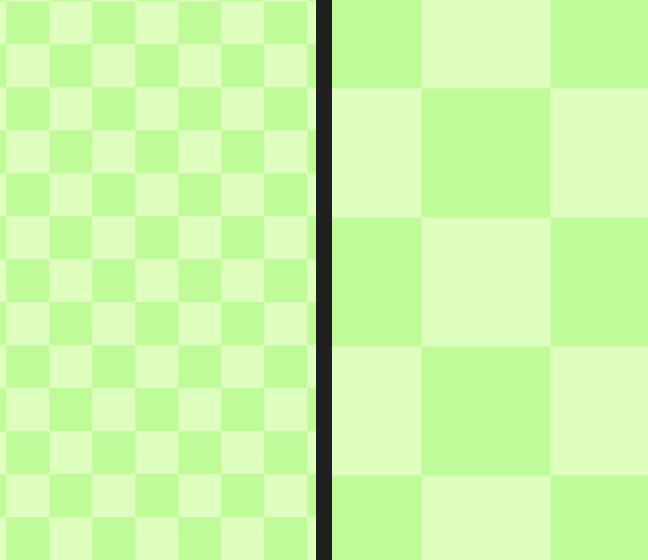
Left: the whole. Right: its middle third, enlarged.
This pattern is drawn by a Shadertoy shader. Its source:

```glsl
// Two-tone pale green checkerboard with crisp, antialiased cell edges.

const float CELL_SIZE = 0.07676;             // cell side, in canvas heights
const vec2 GRID_ORIGIN = vec2(0.0112, 0.0);  // lower left corner of a dark cell
const vec3 DARK_GREEN = vec3(0.75, 0.99, 0.60);
const vec3 LIGHT_GREEN = vec3(0.87, 1.00, 0.74);

// Signed distance to the nearest grid line per axis, positive in even cells.
vec2 signedEdgeDistance(vec2 cell) {
    return 0.5 - abs(mod(cell + 0.5, 2.0) - 1.0);
}

void mainImage(out vec4 fragColor, in vec2 fragCoord) {
    vec2 position = fragCoord / iResolution.y;
    vec2 cell = (position - GRID_ORIGIN) / CELL_SIZE;

    // Square waves softened over one pixel; their product is the checker.
    float cellPixels = CELL_SIZE * iResolution.y;
    vec2 wave = clamp(2.0 * cellPixels * signedEdgeDistance(cell), -1.0, 1.0);
    float darkness = 0.5 + 0.5 * wave.x * wave.y;

    fragColor = vec4(mix(LIGHT_GREEN, DARK_GREEN, darkness), 1.0);
}
```
